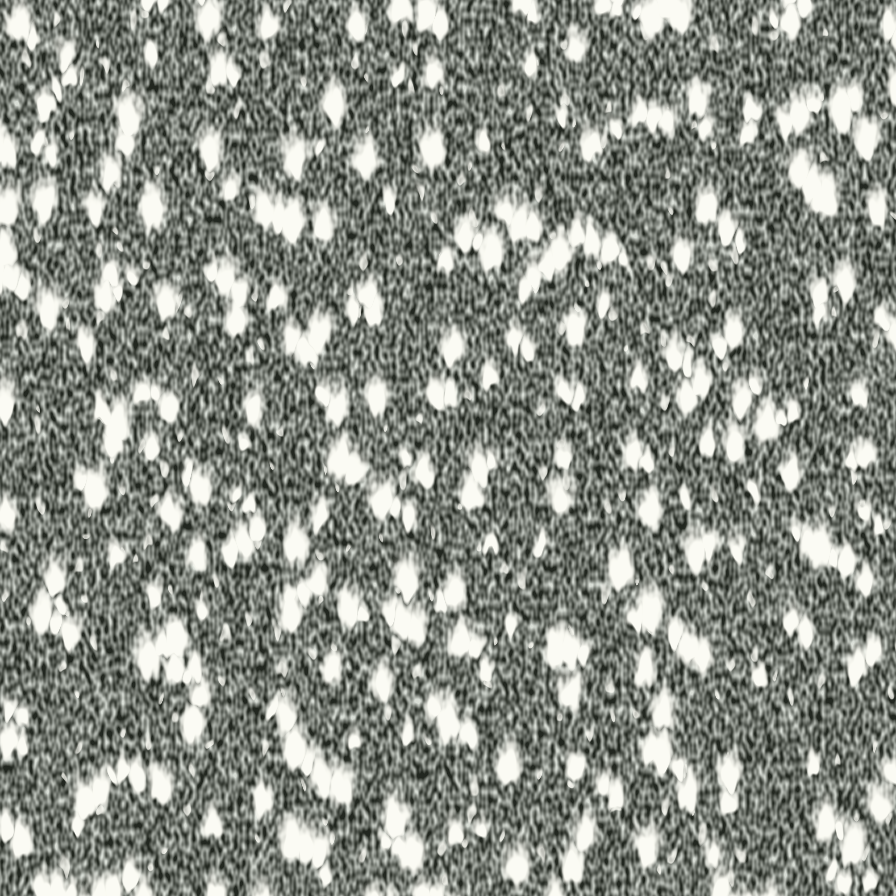
This texture is drawn by a Shadertoy shader. Its source:

```glsl
// Soft white flecks scattered over fine grey-green grain, all stretched vertically.
// The grain is layered gradient noise; the flecks are jittered clusters of tapered
// ellipses with crisp lower rims, feathered tops and noise-warped outlines.

#define GRAIN_SCALE   vec2(215.0, 108.0)  // grain cells across the canvas
#define GRAIN_GAIN    0.60                // contrast of the grain
#define BASE_GREY     0.435               // mean level of the ground
#define FLECK_CELLS   15.0                // grid of large flecks
#define FLECK_RADIUS  vec2(0.0062, 0.0146)
#define SPECK_CELLS   26.0                // grid of small specks
#define SPECK_RADIUS  vec2(0.0024, 0.0052)
#define STRETCH       1.7                 // height over width of a fleck
#define LOBE_STEP     vec2(0.015, -0.012) // drift between lobes of a cluster
#define RIM_SOFTNESS  vec2(0.22, 0.60)    // lower rim, upper rim
#define GROUND_TINT   vec3(0.0, 0.02, -0.01)
#define FLECK_COLOR   vec3(0.985, 0.985, 0.955)

// Integer hash: two random values in 0..1 for a cell and a seed
vec2 hash2(vec2 cell, float seed) {
    uvec3 v = uvec3(ivec3(vec3(cell, seed)) + 4096);
    v = v * 1664525u + 1013904223u;
    v.x += v.y * v.z; v.y += v.z * v.x; v.z += v.x * v.y;
    v ^= v >> 16u;
    v.x += v.y * v.z; v.y += v.z * v.x;
    return vec2(v.xy >> 8u) / 16777216.0;
}

// Dot of a random unit gradient with the offset from its lattice corner
float corner(vec2 cell, vec2 offset, float seed) {
    float angle = 6.2832 * hash2(cell, seed).x;
    return dot(vec2(cos(angle), sin(angle)), offset);
}

float gradientNoise(vec2 p, float seed) {
    vec2 i = floor(p), f = p - i;
    vec2 u = f * f * f * (f * (f * 6.0 - 15.0) + 10.0);
    vec2 e = vec2(1.0, 0.0);
    float low  = mix(corner(i, f, seed), corner(i + e.xy, f - e.xy, seed), u.x);
    float high = mix(corner(i + e.yx, f - e.yx, seed), corner(i + e.xx, f - e.xx, seed), u.x);
    return mix(low, high, u.y);
}

// Coverage of one fleck: a tapered ellipse, feathered towards the top
float fleck(vec2 offset, float radius, float taper) {
    vec2 q = offset / (radius * vec2(1.0, STRETCH));
    q.x *= 1.0 + taper * clamp(q.y, -1.2, 1.2);
    float soft = mix(RIM_SOFTNESS.x, RIM_SOFTNESS.y, smoothstep(-0.8, 0.9, q.y));
    return 1.0 - smoothstep(1.0 - soft, 1.0 + soft, length(q));
}

// Scattered clusters of up to three lobes, one cluster per occupied cell
float scatter(vec2 p, float cells, vec2 radii, float density, float lobeChance, float seed) {
    vec2 home = floor(p * cells);
    float cover = 0.0;
    for (int y = -1; y <= 1; y++)
    for (int x = -1; x <= 1; x++) {
        vec2 cell = home + vec2(x, y);
        vec2 traits = hash2(cell, seed);
        if (traits.x > density) continue;
        vec2 center = (cell + 0.5 + 0.9 * (hash2(cell, seed + 1.0) - 0.5)) / cells;
        float side = traits.y < 0.3 ? -1.0 : 1.0;
        for (int k = 0; k < 3; k++) {
            vec2 shape = hash2(cell, seed + 2.0 + float(k));
            vec2 chance = hash2(cell, seed + 6.0 + float(k));
            if (k > 0 && chance.x > lobeChance) break;
            float radius = mix(radii.x, radii.y, shape.x);
            cover = max(cover, fleck(p - center, radius, 0.7 * (shape.y - 0.5)));
            center += LOBE_STEP * vec2(side, 0.3 + 1.2 * chance.y);
        }
    }
    return cover;
}

void mainImage(out vec4 fragColor, in vec2 fragCoord) {
    vec2 p = fragCoord / iResolution.y;

    // Ground: fine upright grain over a coarser, slightly leaning layer
    vec2 lean = vec2(p.x + 0.25 * p.y, p.y);
    float grain = gradientNoise(p * GRAIN_SCALE, 1.0)
                + 0.60 * gradientNoise(lean * GRAIN_SCALE * 0.57, 2.0)
                + 0.16 * gradientNoise(p * GRAIN_SCALE * 0.15, 3.0);
    float grey = clamp(BASE_GREY + GRAIN_GAIN * grain, 0.13, 0.85);

    // Ragged outlines: narrow vertical fringes
    vec2 warped = p + vec2(0.005 * gradientNoise(p * vec2(75.0, 38.0), 4.0),
                           0.014 * gradientNoise(p * vec2(95.0, 32.0), 5.0));

    // Flecks and fainter specks, with the grain biting into their soft rims
    float flecks = scatter(warped, FLECK_CELLS, FLECK_RADIUS, 0.94, 0.38, 10.0);
    float specks = scatter(warped, SPECK_CELLS, SPECK_RADIUS, 0.38, 0.0, 30.0);
    float cover = max(flecks, 0.8 * specks);
    cover = clamp(cover + 0.9 * grain * cover * (1.0 - cover), 0.0, 1.0);

    vec3 color = mix(vec3(grey) + GROUND_TINT, FLECK_COLOR, cover);
    fragColor = vec4(color, 1.0);
}
```
